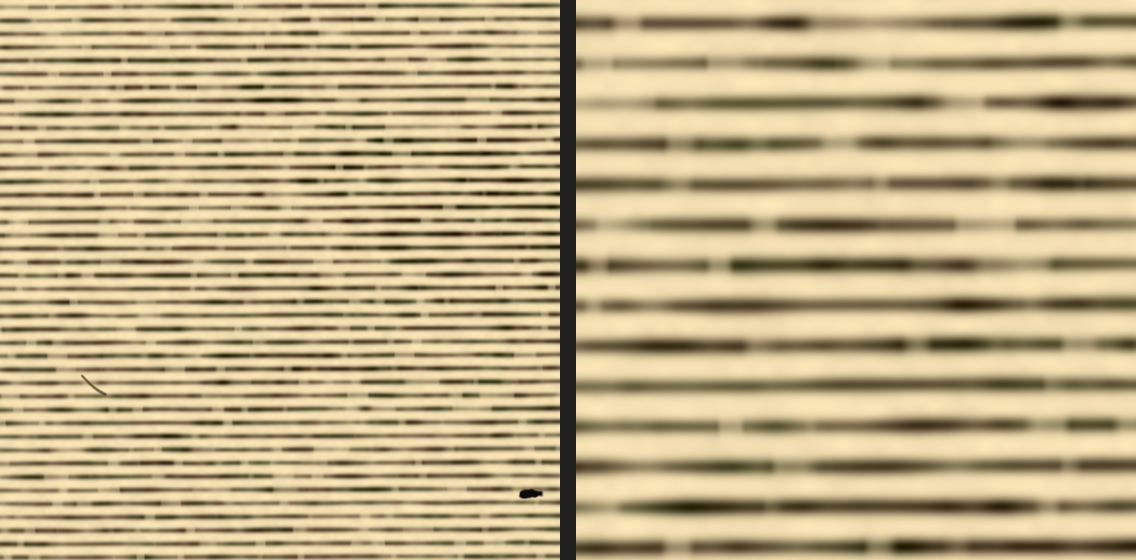
Left, the full canvas; right, a detail of the centre.
Write a Shadertoy shader that draws this texture.

```glsl
// Cream paper ruled with fine, unevenly inked horizontal lines, a blot and a scratch.
#define LINE_COUNT 41.7
#define FIRST_LINE 0.004
#define TILT 0.003
#define LINE_SPREAD 0.205
#define INK_STRENGTH 0.74
#define INK_VARIATION 0.65
#define STREAKS_ACROSS 22.0
#define GAPS_ACROSS 42.0
#define PAPER vec3(0.965, 0.885, 0.705)
#define INK vec3(0.19, 0.155, 0.06)
#define BLOT_COLOR vec3(0.05, 0.04, 0.03)

float hash(vec2 p) {
    return fract(sin(dot(p, vec2(127.1, 311.7))) * 43758.5453);
}

float noise(vec2 p) {
    vec2 cell = floor(p);
    vec2 f = fract(p);
    f = f * f * (3.0 - 2.0 * f);
    float low = mix(hash(cell), hash(cell + vec2(1.0, 0.0)), f.x);
    float high = mix(hash(cell + vec2(0.0, 1.0)), hash(cell + vec2(1.0, 1.0)), f.x);
    return mix(low, high, f.y);
}

float segmentDistance(vec2 p, vec2 a, vec2 b) {
    vec2 ab = b - a;
    return length(p - a - ab * clamp(dot(p - a, ab) / dot(ab, ab), 0.0, 1.0));
}

// Ink density of the ruled lines, 0 for bare paper
float ruledInk(vec2 uv) {
    float wobble = 0.0012 * (noise(uv * vec2(14.0, 30.0)) - 0.5);
    float y = (uv.y - FIRST_LINE - TILT * uv.x + wobble) * LINE_COUNT;
    float row = floor(y + 0.5);
    float offset = 50.0 * hash(vec2(row, 7.0));

    // Long streaks, finer grain and short breaks, independent on each row
    float streak = noise(vec2(uv.x * STREAKS_ACROSS + offset, row));
    float grain = noise(vec2(uv.x * STREAKS_ACROSS * 2.7 + offset, row + 90.0));
    float gap = noise(vec2(uv.x * GAPS_ACROSS + offset, row + 180.0));
    float patches = noise(uv * vec2(3.0, 5.0) + 4.0);
    float heavyArea = exp(-dot((uv - vec2(0.9, 0.66)) * vec2(3.0, 8.0),
                               (uv - vec2(0.9, 0.66)) * vec2(3.0, 8.0)));

    float strength = INK_STRENGTH + INK_VARIATION * (mix(streak, grain, 0.35) - 0.5);
    strength += 0.18 * (patches - 0.5) + 0.16 * heavyArea;
    strength *= mix(0.55, 1.0, smoothstep(0.1, 0.32, gap));

    float spread = LINE_SPREAD * (0.9 + 0.2 * streak);
    float d = (y - row) / spread;
    return clamp(strength, 0.15, 1.1) * exp(-d * d);
}

void mainImage(out vec4 fragColor, in vec2 fragCoord) {
    vec2 uv = fragCoord / iResolution.xy;
    float soft = 1.5 / min(iResolution.x, iResolution.y);

    // Paper with faint mottling
    float mottle = 0.6 * noise(uv * 55.0) + 0.4 * noise(uv * 130.0);
    vec3 color = PAPER * (1.0 + 0.07 * (mottle - 0.5));

    // Ruled lines, their ink drifting between reddish and greenish
    float tint = noise(uv * vec2(16.0, LINE_COUNT) + 31.0) - 0.5;
    vec3 ink = INK + vec3(0.06, -0.03, 0.03) * tint;
    color = mix(color, ink, ruledInk(uv));

    // Thin curved scratch
    vec2 bend = vec2(0.0, 0.004 * sin((uv.x - 0.145) * 70.0));
    float scratch = segmentDistance(uv + bend, vec2(0.147, 0.329), vec2(0.188, 0.296));
    color = mix(color, INK, 0.65 * (1.0 - smoothstep(0.0005, 0.0015 + soft, scratch)));

    // Dark blot, a thick tapering dash with a ragged rim
    float rim = 0.003 * (noise(uv * 160.0) - 0.5);
    float taper = 0.0025 * smoothstep(0.945, 0.965, uv.x);
    float blot = segmentDistance(uv, vec2(0.935, 0.118), vec2(0.965, 0.119)) - 0.0075 + rim + taper;
    color = mix(color, BLOT_COLOR, 1.0 - smoothstep(-soft, soft, blot));

    fragColor = vec4(clamp(color, 0.0, 1.0), 1.0);
}
```
